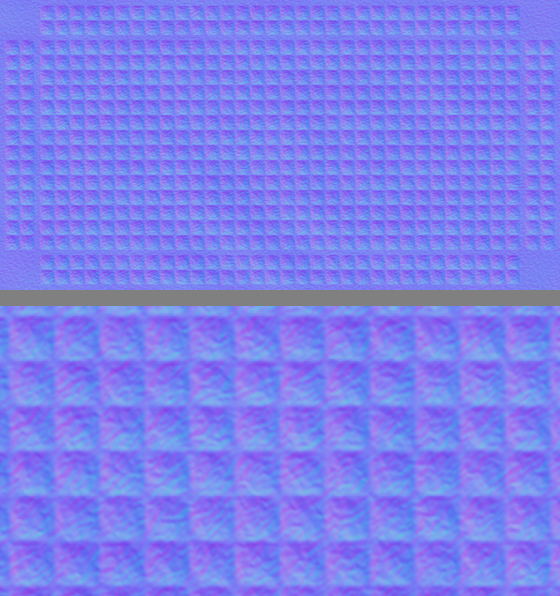
Top, the full canvas; bottom, a detail of the centre.
Give the GLSL for this texture map, as a WebGL 2 fragment shader.

```glsl
#version 300 es
precision highp float;
// Tangent-space normal map of a panel with square dents: a 32 x 14 field framed
// by two-cell strips on each side, with plain corners, under a leathery grain.
// A height field is built from formulas and its slope is encoded as colour.

uniform vec2 u_resolution;
out vec4 fragColor;

const float CELLS_PER_WIDTH = 37.28;
const vec2 HALF_FIELD = vec2(16.0, 7.0);  // cells from centre to field edge
const vec2 STRIP_GAP = vec2(0.32, 0.30);  // extra space before outer strips
const float STRIP_CELLS = 2.0;
const float HALF_DENT = 0.47;
const float BOWL_DEPTH = 0.086;
const float GRAIN_HEIGHT = 0.026;
const float SWELL_HEIGHT = 0.12;
const vec2 RELIEF = vec2(0.8, 1.0);       // slope strength across and down
const vec3 FLAT_COLOUR = vec3(0.492, 0.5, 0.5);
const float BLUE_SCALE = 0.91;

float hash(vec2 p) {
    vec3 q = fract(p.xyx * vec3(0.1031, 0.1030, 0.0973));
    q += dot(q, q.yzx + 33.33);
    return fract((q.x + q.y) * q.z);
}

vec2 gradientAt(vec2 corner) {
    float angle = 6.2832 * hash(corner);
    return vec2(cos(angle), sin(angle));
}

float gradientNoise(vec2 p) {
    vec2 i = floor(p), f = fract(p);
    vec2 w = f * f * f * (f * (f * 6.0 - 15.0) + 10.0);
    vec2 e = vec2(1.0, 0.0);
    float low = mix(dot(gradientAt(i), f),
                    dot(gradientAt(i + e), f - e), w.x);
    float high = mix(dot(gradientAt(i + e.yx), f - e.yx),
                     dot(gradientAt(i + 1.0), f - 1.0), w.x);
    return mix(low, high, w.y);
}

// Along one axis: x = offset from cell centre, y = cell id,
// z = 1 in an outer strip, w = 1 where cells exist.
vec4 cellAxis(float q, float halfCount, float gap) {
    float a = abs(q), side = q < 0.0 ? -1.0 : 1.0;
    float outer = step(halfCount, a);
    float t = a - outer * (halfCount + gap);
    float exists = mix(1.0, step(0.0, t) * step(t, STRIP_CELLS), outer);
    float id = side * (floor(t) + 0.5 + outer * halfCount);
    return vec4(side * (fract(t) - 0.5), id, outer, exists);
}

// Depth of a soft square bowl, from 0 at its rim to 1 at its centre.
float dent(vec2 offset, float halfSize) {
    vec2 s = clamp(abs(offset) / halfSize, 0.0, 1.0);
    vec2 bowl = 1.0 - s * s;
    return bowl.x * bowl.y;
}

// Fine slanted creases, longer than they are tall.
float grain(vec2 q) {
    vec2 along = vec2(0.84, 0.54);
    vec2 p = vec2(dot(q, along), dot(q, vec2(-along.y, along.x)));
    p += 0.06 * gradientNoise(q * 4.0 + 7.0);
    return gradientNoise(p * vec2(4.5, 7.5) + 13.0)
         + 0.2 * gradientNoise(p * vec2(9.0, 13.0) + 31.0);
}

float surfaceHeight(vec2 q) {
    vec4 cx = cellAxis(q.x, HALF_FIELD.x, STRIP_GAP.x);
    vec4 cy = cellAxis(q.y, HALF_FIELD.y, STRIP_GAP.y);
    float present = cx.w * cy.w * (1.0 - cx.z * cy.z);
    float wear = 0.95 + 0.1 * hash(vec2(cx.y, cy.y) + 60.0);
    float depth = present * wear * dent(vec2(cx.x, cy.x), HALF_DENT);
    float grainGain = mix(0.7, 1.0, smoothstep(0.0, 0.4, depth));
    float swell = SWELL_HEIGHT * gradientNoise(q * 0.3 + 5.0);
    return swell + GRAIN_HEIGHT * grainGain * grain(q) - BOWL_DEPTH * depth;
}

void main() {
    // Centred coordinates, one unit per cell.
    float scale = CELLS_PER_WIDTH / u_resolution.x;
    vec2 q = (gl_FragCoord.xy - 0.5 * u_resolution) * scale;

    // Central differences spanning at least a pixel keep edges smooth.
    vec2 e = vec2(max(0.042, 0.55 * scale), 0.0);
    vec2 slope = vec2(surfaceHeight(q + e) - surfaceHeight(q - e),
                      surfaceHeight(q + e.yx) - surfaceHeight(q - e.yx))
               / (2.0 * e.x);

    vec3 normal = normalize(vec3(-slope * RELIEF, 1.0));
    vec3 colour = FLAT_COLOUR + 0.5 * normal * vec3(1.0, 1.0, BLUE_SCALE);
    fragColor = vec4(colour, 1.0);
}
```
